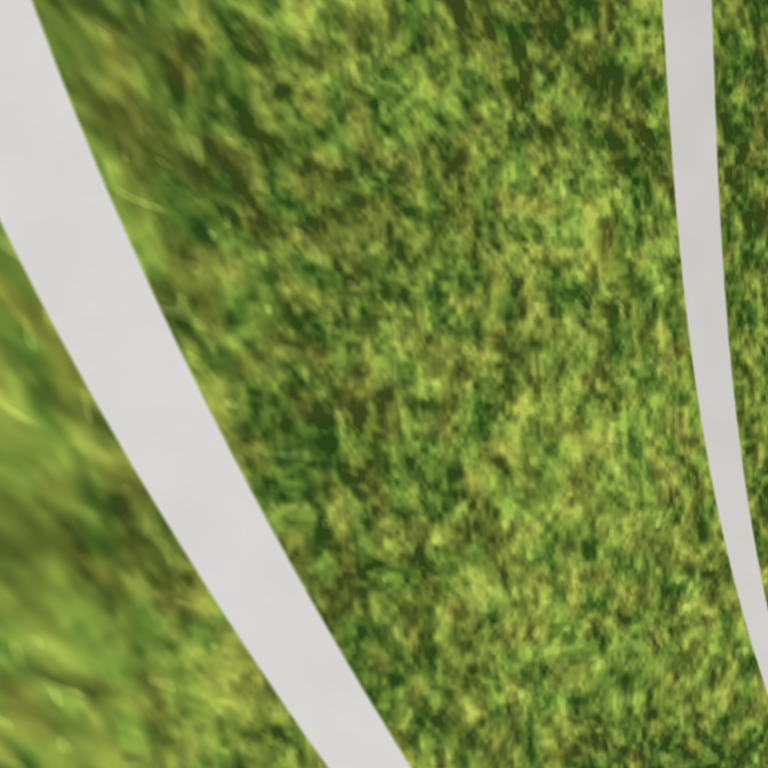
Write a WebGL 2 fragment shader that draws this texture.

```glsl
#version 300 es
precision highp float;

uniform vec2 u_resolution;
out vec4 fragColor;

float hash(vec2 p) {
    vec3 h = fract(vec3(p.xyx) * 0.1031);
    h += dot(h, h.yzx + 33.33);
    return fract((h.x + h.y) * h.z);
}

float noise(vec2 p) {
    vec2 cell = floor(p), f = fract(p);
    f = f * f * (3.0 - 2.0 * f);
    return mix(mix(hash(cell), hash(cell + vec2(1, 0)), f.x),
               mix(hash(cell + vec2(0, 1)), hash(cell + 1.0), f.x), f.y);
}

// Coverage between two edges measured along x
float band(float x, float left, float right, float soft) {
    return smoothstep(-soft, soft, x - left) * smoothstep(-soft, soft, right - x);
}

vec3 grass(vec2 p) {
    // Blades shrink to the right and shear along the upper left diagonal
    vec2 bend = 0.012 * vec2(noise(p * 14.0), noise(p * 14.0 + 40.0));
    vec2 w = p + bend;
    vec2 blade = vec2(22.0 * w.x + 24.0 * w.x * w.x + 5.0 * w.y,
                      w.y * (30.0 + 12.0 * w.x) + 14.0 * w.x * (1.0 - w.x));
    float focus = smoothstep(0.0, 0.5, p.x);

    float tone = 0.34 * (noise(p * 7.0 + 3.0) - 0.5);
    tone += 0.50 * (noise(blade) - 0.5);
    tone += mix(0.22, 0.50, focus) * (noise(blade * 1.9 + 17.0) - 0.5);
    tone += 0.26 * focus * (noise(blade * 3.7 + 51.0) - 0.5);
    tone = 0.49 + 1.45 * tone;

    // Broad light and shade
    tone -= 0.13 * exp(-dot(p - vec2(0.25, 0.80), p - vec2(0.25, 0.80)) * 45.0);
    tone -= 0.10 * exp(-dot(p - vec2(0.34, 0.47), p - vec2(0.34, 0.47)) * 40.0);
    tone -= 0.22 * smoothstep(0.90, 0.96, p.x) * smoothstep(0.15, 0.40, p.y);
    tone += 0.08 * exp(-dot(p - vec2(0.06, 0.14), p - vec2(0.06, 0.14)) * 40.0);
    tone += 0.06 * smoothstep(0.55, 0.9, p.x) * (1.0 - smoothstep(0.2, 0.7, p.y));

    vec3 color = mix(vec3(0.21, 0.28, 0.10), vec3(0.61, 0.69, 0.29), clamp(tone, 0.0, 1.15));

    // Drift between cool green and straw yellow
    float hue = noise(blade * 0.8 + 90.0) - 0.5;
    color += hue * vec3(0.11, 0.01, 0.02);
    float fleck = smoothstep(0.76, 0.95, noise(blade * 1.3 + 130.0));
    return color + fleck * vec3(0.10, 0.09, 0.06);
}

void main() {
    vec2 p = gl_FragCoord.xy / u_resolution;
    float pixel = 1.0 / min(u_resolution.x, u_resolution.y);
    float y = p.y, d = 1.0 - y;
    vec3 color = grass(p);

    // Wide near stripe, slightly out of focus
    float nearLeft = 0.427 - 0.706 * y + 0.149 * y * y;
    float nearRight = 0.536 - 0.624 * y + 0.130 * y * y;
    float grain = noise(p * 16.0) - 0.5 + 0.4 * (noise(p * 50.0) - 0.5);
    vec3 nearPaint = vec3(0.845, 0.84, 0.83) + 0.018 * grain;
    color = mix(color, nearPaint, band(p.x, nearLeft, nearRight, max(0.0045, pixel)));

    // Narrow far stripe
    float farLeft = 0.862 + 0.059 * d + 0.114 * d * d * d;
    float farRight = 0.927 + 0.031 * d + 0.097 * d * d * d;
    vec3 farPaint = vec3(0.80, 0.79, 0.775) + 0.02 * grain + 0.02 * d;
    color = mix(color, farPaint, band(p.x, farLeft, farRight, max(0.0025, pixel)));

    fragColor = vec4(color, 1.0);
}
```
